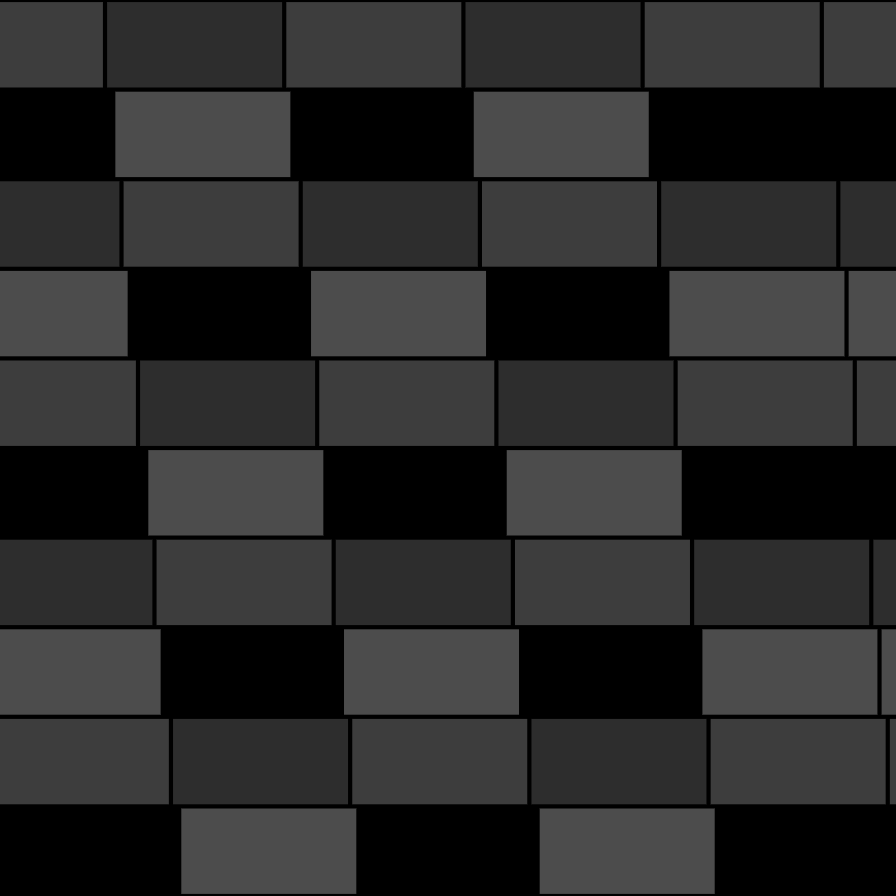
Write a WebGL 2 fragment shader that draws this pattern.

```glsl
#version 300 es
precision highp float;

uniform vec2 u_resolution;
out vec4 outColor;

const vec2 GRID = vec2(5.0, 10.0);   // bricks across, courses up
const float COURSE_SHIFT = 0.046;    // sideways drift per course, in bricks
const float JOINT_WIDTH = 0.0047;    // in canvas units

const vec3 JOINT_BLACK = vec3(0.0);
const vec3 CHARCOAL = vec3(0.178);
const vec3 SLATE = vec3(0.24);
const vec3 ASH = vec3(0.30);

// Signed distance to an axis-aligned box centred on the origin
float boxDistance(vec2 p, vec2 halfSize) {
    vec2 d = abs(p) - halfSize;
    return length(max(d, 0.0)) + min(max(d.x, d.y), 0.0);
}

// Courses alternate between black/ash and slate/charcoal pairs;
// the order within a pair swaps every two courses
vec3 brickColor(float column, float course) {
    float swapped = mod(column + floor(course * 0.5), 2.0);
    vec3 evenCourse = mix(JOINT_BLACK, ASH, swapped);
    vec3 oddCourse = mix(SLATE, CHARCOAL, swapped);
    return mix(evenCourse, oddCourse, mod(course, 2.0));
}

// Coverage of one brick, with the joint split between neighbours
float brickMask(vec2 local, vec2 cellSize, float joint, float pixel) {
    vec2 halfSize = 0.5 * (cellSize - joint);
    float d = boxDistance((local - 0.5) * cellSize, halfSize);
    return clamp(0.5 - d / pixel, 0.0, 1.0);
}

void main() {
    vec2 uv = gl_FragCoord.xy / u_resolution;
    float pixel = 1.0 / min(u_resolution.x, u_resolution.y);

    // Drifting brick grid
    vec2 grid = uv * GRID;
    float course = floor(grid.y);
    grid.x += course * COURSE_SHIFT;

    // Columns wrap around the tile edge
    float column = mod(floor(grid.x), GRID.x);

    float mask = brickMask(fract(grid), 1.0 / GRID, JOINT_WIDTH, pixel);
    outColor = vec4(mix(JOINT_BLACK, brickColor(column, course), mask), 1.0);
}
```
